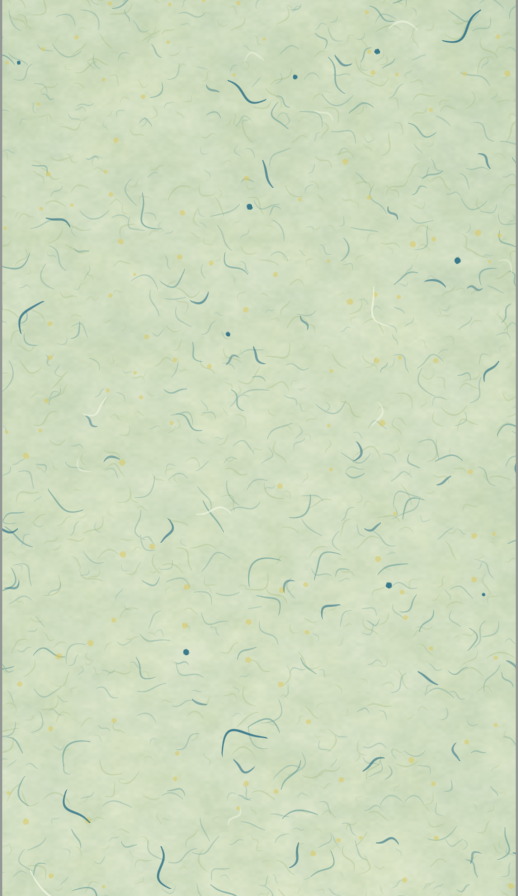
This texture is drawn by a Shadertoy shader. Its source:

```glsl
// Pale green handmade paper with clouded pulp and scattered blue, yellow and white fibres.
#define PAPER_LIGHT vec3(0.853, 0.893, 0.780)
#define PAPER_DARK  vec3(0.765, 0.832, 0.710)
#define EDGE_GREY   vec3(0.58, 0.60, 0.59)
#define INK_BLUE    vec3(0.16, 0.43, 0.52)
#define FAINT_TEAL  vec3(0.46, 0.65, 0.62)
#define OLIVE       vec3(0.62, 0.71, 0.47)
#define YELLOW      vec3(0.86, 0.79, 0.38)
#define WHITE       vec3(0.94, 0.96, 0.88)
#define CLOUD_CONTRAST 1.35
#define EDGE_WIDTH 0.0026

vec3 hash3(vec2 p) {
    vec3 q = fract(p.xyx * vec3(0.1031, 0.1030, 0.0973));
    q += dot(q, q.yxz + 33.33);
    return fract((q.xxy + q.yzz) * q.zyx);
}

float noise(vec2 p) {
    vec2 i = floor(p), f = fract(p);
    f = f * f * (3.0 - 2.0 * f);
    return mix(mix(hash3(i).x, hash3(i + vec2(1, 0)).x, f.x),
               mix(hash3(i + vec2(0, 1)).x, hash3(i + vec2(1, 1)).x, f.x), f.y);
}

float fbm(vec2 p) {
    float sum = 0.0, amp = 0.5;
    for (int i = 0; i < 4; i++) {
        sum += amp * noise(p);
        p = mat2(0.8, 0.6, -0.6, 0.8) * p * 2.1 + 7.3;
        amp *= 0.55;
    }
    return sum / 1.01;
}

// Coverage of bent, tapered fibres, one candidate per cell.
float fibres(vec2 p, float cell, float share, float halfLen, float halfWidth, float seed) {
    float aa = 0.9 / iResolution.y, cover = 0.0;
    vec2 home = floor(p / cell);
    for (int y = -1; y <= 1; y++)
    for (int x = -1; x <= 1; x++) {
        vec2 id = home + vec2(x, y);
        vec3 place = hash3(id + seed), shape = hash3(id + seed + 57.0);
        if (place.z > share) continue;
        float angle = (shape.x - 0.5) * 3.1416;
        angle *= mix(0.55, 1.0, shape.z);
        vec2 q = p - (id + place.xy) * cell;
        q = vec2(q.x * cos(angle) + q.y * sin(angle), q.y * cos(angle) - q.x * sin(angle));
        float len = halfLen * mix(0.35, 1.25, shape.y * shape.y);
        float t = q.x / len;
        float bend = (shape.z - 0.5) * 1.5, wave = (place.x - 0.5) * 0.5;
        float curve = len * (bend * t * t + wave * sin(3.0 * t));
        float slope = 2.0 * bend * t + 3.0 * wave * cos(3.0 * t);
        float d = abs(q.y - curve) / sqrt(1.0 + slope * slope);
        d = length(vec2(d, max(abs(q.x) - len, 0.0)));
        float w = halfWidth * mix(1.0, 0.45, min(t * t, 1.0));
        float ink = 1.0 - smoothstep(w - aa, w + aa, d);
        cover = max(cover, ink * mix(0.45, 1.0, shape.y));
    }
    return cover;
}

// Coverage of small round flecks.
float flecks(vec2 p, float cell, float share, float radius, float seed) {
    vec2 id = floor(p / cell);
    vec3 h = hash3(id + seed);
    float aa = 1.0 / iResolution.y;
    vec2 q = p - (id + mix(vec2(0.15), vec2(0.85), h.xy)) * cell;
    float r = radius * mix(0.5, 1.0, h.x);
    float d = length(q) + 0.3 * r * (noise(p * 500.0) - 0.5);
    return step(h.z, share) * (1.0 - smoothstep(r - aa, r + aa, d));
}

void mainImage(out vec4 fragColor, in vec2 fragCoord) {
    vec2 p = fragCoord / iResolution.y;
    float width = iResolution.x / iResolution.y;

    // Clouded pulp, slightly streaked across, greener toward the top and sides
    float side = abs(p.x / width - 0.5) * 2.0;
    float tone = 0.67 - 0.20 * smoothstep(0.6, 1.0, p.y) - 0.13 * side * side;
    tone += CLOUD_CONTRAST * 0.45 * (fbm(p * vec2(7.0, 11.0)) - 0.5);
    tone += CLOUD_CONTRAST * 0.75 * (fbm(p * vec2(38.0, 52.0) + 9.0) - 0.5);
    tone += CLOUD_CONTRAST * 0.22 * (noise(p * vec2(190.0, 260.0)) - 0.5);
    float crease = p.y - 0.733 - 0.004 * noise(p * 12.0);
    tone -= 0.12 * exp(-crease * crease * 60000.0) * (1.0 - smoothstep(0.2, 0.5, p.x));
    vec3 col = mix(PAPER_DARK, PAPER_LIGHT, clamp(tone, 0.0, 1.1));
    col.b += 0.035 * (fbm(p * 30.0 + 40.0) - 0.5);

    // Faint fibres sunk in the sheet
    col = mix(col, OLIVE, 0.30 * fibres(p, 0.026, 0.6, 0.012, 0.0009, 11.0));
    col = mix(col, FAINT_TEAL, 0.40 * fibres(p, 0.030, 0.6, 0.014, 0.0008, 83.0));
    col = mix(col, FAINT_TEAL, 0.75 * fibres(p, 0.052, 0.5, 0.018, 0.0009, 131.0));
    col = mix(col, YELLOW, 0.55 * flecks(p, 0.036, 0.22, 0.0035, 211.0));
    col = mix(col, WHITE, 0.85 * fibres(p, 0.13, 0.38, 0.026, 0.0011, 307.0));

    // Dark blue fibres and specks on the surface
    col = mix(col, INK_BLUE, 0.85 * fibres(p, 0.088, 0.55, 0.022, 0.0013, 401.0));
    col = mix(col, INK_BLUE, 0.90 * flecks(p, 0.075, 0.15, 0.0036, 503.0));

    // Thin grey line along both sides
    float rim = min(p.x, width - p.x), aa = 0.5 / iResolution.y;
    col = mix(EDGE_GREY, col, smoothstep(EDGE_WIDTH - aa, EDGE_WIDTH + aa, rim));
    fragColor = vec4(col, 1.0);
}
```
